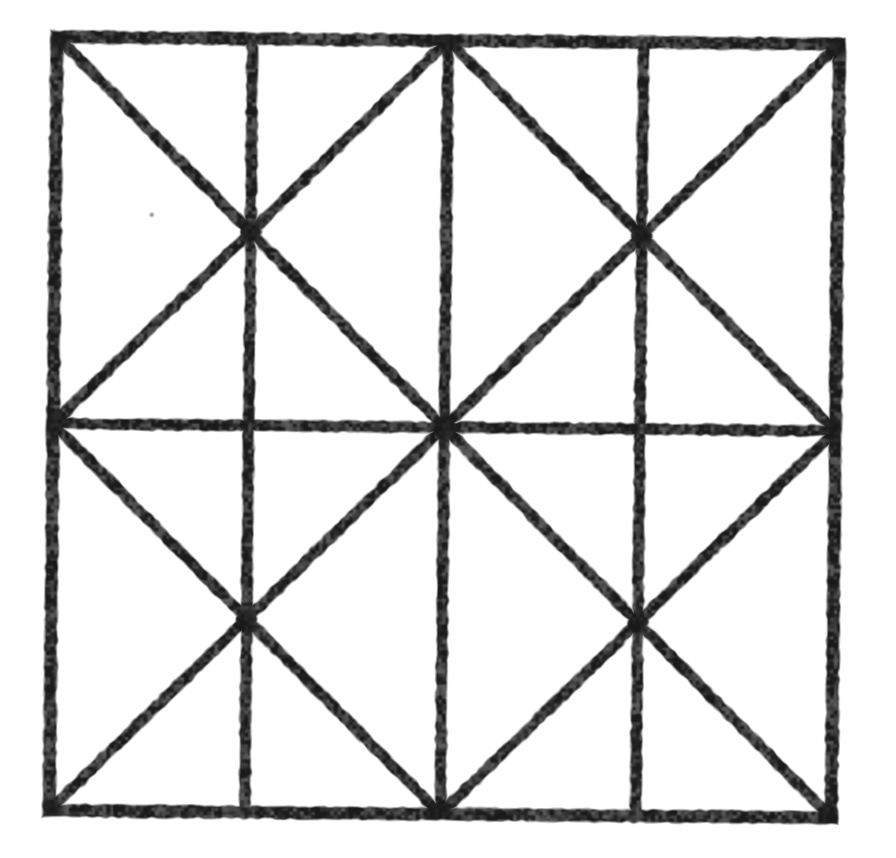
Reproduce this pattern procedurally as a WebGL 1 fragment shader.

```glsl
precision highp float;
// Two by two square cells ruled in rough black ink on white paper. Each cell
// holds both diagonals and an upright midline; all lines are distance fields
// in slightly sheared cell coordinates, with noise for ragged edges and mottling.

uniform vec2 u_resolution;

// Layout, in units of the canvas height
const vec2 GRID_CENTRE = vec2(0.5177, 0.5020);
const vec2 CELL_RIGHT = vec2(0.4558, -0.0042);
const vec2 CELL_UP = vec2(0.0046, 0.4508);
const float CELL_SIZE = 0.4533;

// Line half widths and junction blots
const float FRAME_HALF = 0.0074;
const float GRID_HALF = 0.0065;
const float DIAGONAL_HALF = 0.0064;
const float CORNER_BLOT = 0.0150;
const float CENTRE_BLOT = 0.0125;
const float EDGE_SOFTNESS = 0.0021;

// Wear
const float ROUGHNESS = 0.0024;
const float ROUGH_SCALE = 130.0;
const float MOTTLE_SCALE = 230.0;
const vec2 SPECK_POS = vec2(0.1769, 0.7497);
const float SPECK_RADIUS = 0.0022;

const vec3 PAPER = vec3(1.0);
const vec3 INK_DARK = vec3(0.10);
const vec3 INK_WORN = vec3(0.36);
const vec3 SPECK_GREY = vec3(0.56);

float hash(vec2 p) {
    vec3 q = fract(vec3(p.xyx) * 0.1031);
    q += dot(q, q.yzx + 33.33);
    return fract((q.x + q.y) * q.z);
}

float valueNoise(vec2 p) {
    vec2 cell = floor(p);
    vec2 f = fract(p);
    f = f * f * (3.0 - 2.0 * f);
    float low = mix(hash(cell), hash(cell + vec2(1.0, 0.0)), f.x);
    float high = mix(hash(cell + vec2(0.0, 1.0)), hash(cell + vec2(1.0)), f.x);
    return mix(low, high, f.y);
}

// Canvas position to grid coordinates, where the frame is the square -1..1
vec2 toGrid(vec2 pos) {
    vec2 d = pos - GRID_CENTRE;
    float det = CELL_RIGHT.x * CELL_UP.y - CELL_RIGHT.y * CELL_UP.x;
    return vec2(d.x * CELL_UP.y - d.y * CELL_UP.x,
                d.y * CELL_RIGHT.x - d.x * CELL_RIGHT.y) / det;
}

// Signed distance to all strokes; blot receives the distance to the junctions
float strokeDistance(vec2 g, out float blot) {
    vec2 a = abs(g);
    float outside = (max(a.x, a.y) - 1.0) * CELL_SIZE;
    float frame = abs(outside) - FRAME_HALF;

    // Lines repeated in every cell
    vec2 q = abs(fract(g) - 0.5);
    vec2 toBorder = 0.5 - q;
    float grid = min(min(q.x, toBorder.x), toBorder.y) * CELL_SIZE - GRID_HALF;
    float diagonal = abs(q.x - q.y) * CELL_SIZE * 0.7071 - DIAGONAL_HALF;

    // Ink pooled where strokes cross
    float corner = length(toBorder) * CELL_SIZE - CORNER_BLOT;
    float centre = length(q) * CELL_SIZE - CENTRE_BLOT;
    blot = min(corner, centre);

    float inner = min(min(grid, diagonal), blot);
    return min(frame, max(inner, outside - FRAME_HALF));
}

void main() {
    vec2 pos = gl_FragCoord.xy / u_resolution.y;
    float softness = max(EDGE_SOFTNESS, 0.7 / u_resolution.y);

    float blot;
    float dist = strokeDistance(toGrid(pos), blot);
    dist += (valueNoise(pos * ROUGH_SCALE) - 0.5) * ROUGHNESS;
    float ink = 1.0 - smoothstep(-softness, softness, dist);

    // Worn ink along the strokes, solid ink in the junctions
    float mottle = 0.65 * valueNoise(pos * MOTTLE_SCALE + 17.0)
                 + 0.35 * valueNoise(pos * MOTTLE_SCALE * 0.4 + 5.0);
    float wear = smoothstep(0.2, 0.95, mottle);
    wear *= mix(0.25, 1.0, smoothstep(-0.006, 0.006, blot));
    vec3 inkColour = mix(INK_DARK, INK_WORN, wear);

    // One stray fleck on the paper
    float speckDist = length(pos - SPECK_POS) - SPECK_RADIUS;
    float speck = 1.0 - smoothstep(-softness, softness, speckDist);

    vec3 colour = mix(PAPER, SPECK_GREY, speck);
    gl_FragColor = vec4(mix(colour, inkColour, ink), 1.0);
}
```
